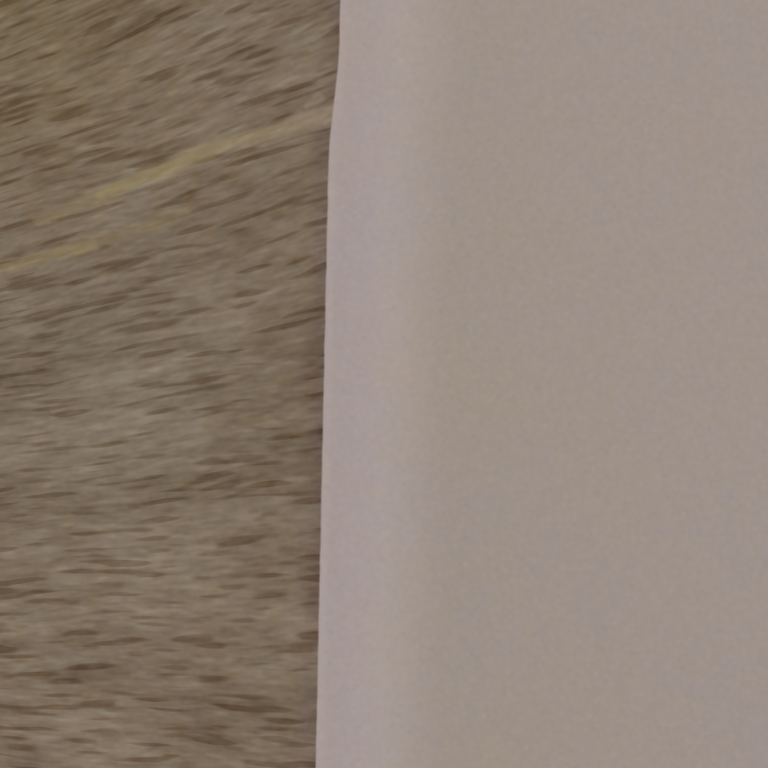
This texture is drawn by a WebGL 2 fragment shader. Its source:

```glsl
#version 300 es
precision highp float;
// Weathered wood beside a smooth pale panel with a softly rounded border.
// Stretched cellular noise follows curved grain lines; the panel is built
// from smooth horizontal gradients, with a faint mottle over both.
uniform vec2 u_resolution;
out vec4 fragColor;

vec2 hash2(vec2 p) {
  vec3 q = fract(vec3(p.xyx) * vec3(0.1031, 0.1030, 0.0973));
  q += dot(q, q.yzx + 33.33);
  return fract((q.xx + q.yz) * q.zy);
}

// Signed soft spots, one jittered spot per cell.
float cellNoise(vec2 p) {
  vec2 cell = floor(p), f = fract(p);
  float sum = 0.0;
  for (int j = -1; j <= 1; j++)
    for (int i = -1; i <= 1; i++) {
      vec2 o = vec2(i, j);
      vec2 h = hash2(cell + o + 200.0);
      vec2 d = o + h - f;
      float fall = max(0.0, 1.0 - dot(d, d));
      float weight = fract(h.x * 17.3 + h.y * 41.7) - 0.5;
      sum += weight * fall * fall;
    }
  return sum;
}

// Soft line from a to b, narrowing toward a.
float streak(vec2 p, vec2 a, vec2 b, float width) {
  vec2 ab = b - a;
  float t = clamp(dot(p - a, ab) / dot(ab, ab), 0.0, 1.0);
  float d = length(p - a - ab * t);
  float w = width * mix(0.6, 1.0, t);
  return 1.0 - smoothstep(w * 0.3, w * 1.2, d);
}

vec3 woodColor(vec2 p, float edge) {
  // Grain tilts upward near the top and levels out near the bottom.
  vec2 g = vec2(p.x, (p.y - 0.16) * exp(-0.5 * p.x));
  g.y += 0.0015 * sin(p.x * 19.0 + p.y * 13.0);

  float broad = cellNoise(g * vec2(6.0, 15.0));
  float medium = cellNoise(g * vec2(13.0, 58.0) + 31.0);
  float fine = cellNoise(g * vec2(34.0, 170.0) + 73.0);
  float fibre = cellNoise(g * vec2(75.0, 300.0) + 151.0);
  float pores = cellNoise(g * vec2(24.0, 190.0) + 117.0);

  vec3 col = vec3(0.479, 0.421, 0.354);
  // Olive tint in the upper left, paler grey in the middle left.
  col -= vec3(0.02, 0.02, 0.04) * smoothstep(0.6, 1.0, p.y) * (1.0 - smoothstep(0.0, 0.35, p.x));
  col += vec3(0.006, 0.014, 0.02) * exp(-30.0 * dot(p - vec2(0.1, 0.5), p - vec2(0.1, 0.5)));
  col += vec3(0.05, 0.052, 0.05) * broad;
  col += 0.045 * medium + vec3(0.055, 0.06, 0.06) * fine + 0.045 * fibre;
  // Short dark pores, denser where the medium grain is dark.
  float pore = smoothstep(0.06, 0.4, pores - 0.25 * medium);
  col -= vec3(0.07, 0.078, 0.08) * pore;

  // Pale yellow scratches along the grain.
  float scratch = 0.45 * streak(p, vec2(0.05, 0.712), vec2(0.14, 0.748), 0.013);
  scratch = max(scratch, streak(p, vec2(0.13, 0.745), vec2(0.27, 0.803), 0.014));
  scratch = max(scratch, streak(p, vec2(0.26, 0.80), vec2(0.445, 0.857), 0.015));
  scratch = max(scratch, 0.8 * streak(p, vec2(-0.02, 0.644), vec2(0.12, 0.682), 0.012));
  scratch = max(scratch, 0.4 * streak(p, vec2(0.11, 0.68), vec2(0.24, 0.722), 0.011));
  scratch = max(scratch, 0.7 * streak(p, vec2(0.40, 0.862), vec2(0.415, 0.873), 0.009));
  vec3 scratchColor = mix(vec3(0.545, 0.485, 0.36), vec3(0.565, 0.505, 0.43), smoothstep(0.2, 0.43, p.x));
  scratchColor += 0.04 * fine + 0.04 * fibre;

  // Grey contact shade along the panel.
  float shade = smoothstep(0.035, 0.0, edge - p.x);
  col -= vec3(0.035, 0.038, 0.018) * shade;
  return mix(col, scratchColor, 0.85 * scratch);
}

vec3 panelColor(vec2 p, float edge) {
  float d = p.x - edge;
  vec3 face = mix(vec3(0.615, 0.567, 0.53), vec3(0.62, 0.572, 0.546), smoothstep(0.55, 1.0, p.x));
  face += vec3(0.008, 0.006, 0.006) * (p.y - 0.5);
  vec3 border = mix(vec3(0.643, 0.592, 0.575), vec3(0.657, 0.607, 0.582), smoothstep(0.02, 0.09, d));
  vec3 col = mix(border, face, smoothstep(0.07, 0.175, d));
  // Cool tint inside the border and a slim highlight on its rim.
  col += vec3(0.0, 0.001, 0.009) * exp(-pow((d - 0.05) / 0.03, 2.0));
  col += 0.014 * exp(-pow((d - 0.005) / 0.006, 2.0));
  // Broad cool and warm patches.
  float patches = cellNoise(p * vec2(9.0, 11.0) + 5.0);
  return col + vec3(-0.004, 0.0, 0.014) * patches;
}

void main() {
  vec2 p = gl_FragCoord.xy / u_resolution;
  float aa = max(0.8 / u_resolution.x, 0.0018);

  // The border leans right and flares slightly at the top.
  float edge = 0.411 + 0.021 * p.y + 0.011 * smoothstep(0.78, 0.95, p.y);
  edge += 0.0007 * cellNoise(vec2(7.0, p.y * 60.0));

  float onPanel = smoothstep(-aa, aa, p.x - edge);
  vec3 col = mix(woodColor(p, edge), panelColor(p, edge), onPanel);

  // Faint mottle over everything.
  col += 0.016 * cellNoise(p * 190.0) + vec3(0.008, 0.0, -0.012) * cellNoise(p * 80.0 + 9.0);
  fragColor = vec4(col, 1.0);
}
```
